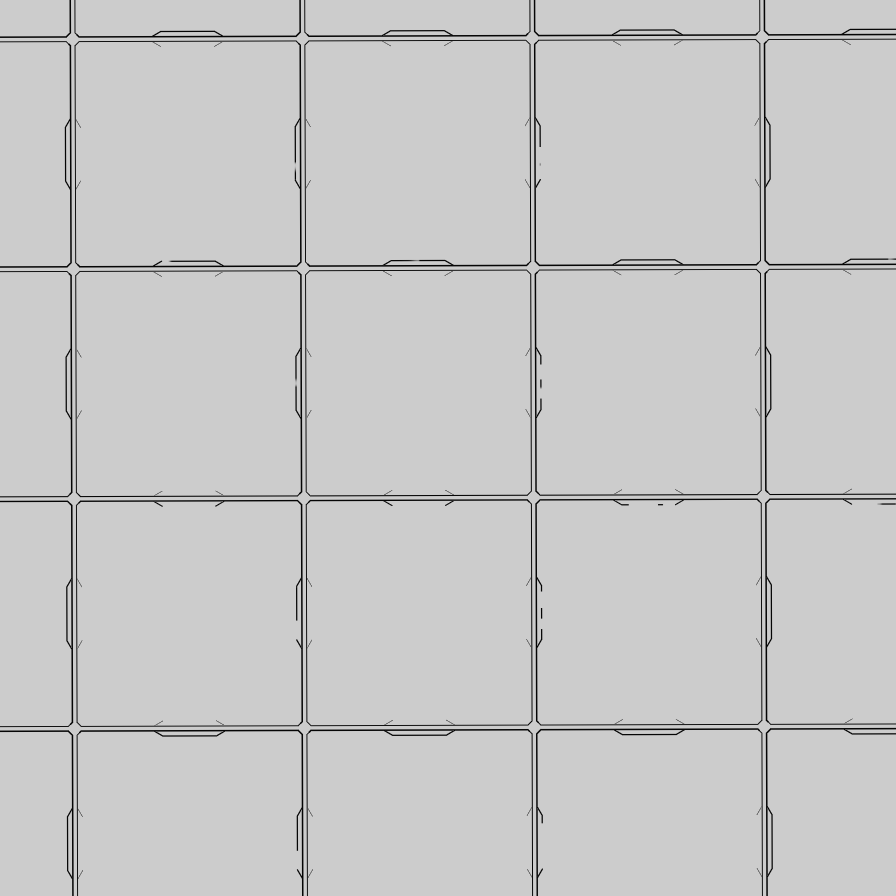
Write a Shadertoy shader that draws this pattern.

```glsl
const vec3  PANEL_COLOR = vec3(0.80);
const vec3  INK_COLOR   = vec3(0.02);
const float PITCH       = 0.2565;                 // panel spacing
const vec2  GRID_ORIGIN = vec2(-0.161, -0.0556);  // one joint, from the centre
const float TILT        = 0.003;                  // grid rotation in radians
const float HALF_GAP    = 0.0026;
const float CORNER_CUT  = 0.0098;
const float THIN_LINE   = 0.00105;                // edge facing the centre
const float THICK_LINE  = 0.0017;                 // edge facing outward
const float TAB_BASE    = 0.0400;                 // half lengths of the tab
const float TAB_TOP     = 0.0300;
const float TAB_HEIGHT  = 0.0084;
const float TAB_LINE    = 0.0014;
const float FAINT_LINE  = 0.0005;
const float DASH_SIZE   = 0.013;
const float INTACT_AT   = 0.25;                   // distance where tabs are whole

float hash(vec2 p) {
    vec3 q = fract(vec3(p.xyx) * 0.1031);
    q += dot(q, q.yzx + 33.33);
    return fract((q.x + q.y) * q.z);
}

float noise(float x, float seed) {
    float i = floor(x);
    float f = smoothstep(0.0, 1.0, x - i);
    return mix(hash(vec2(i, seed)), hash(vec2(i + 1.0, seed)), f);
}

float segment(vec2 p, vec2 a, vec2 b) {
    vec2 pa = p - a, ba = b - a;
    return length(pa - ba * clamp(dot(pa, ba) / dot(ba, ba), 0.0, 1.0));
}

// Share of a pixel covered by a line, also for lines thinner than a pixel
float stroke(float dist, float width, float pixel) {
    vec2 edges = (vec2(0.5, -0.5) * width - dist) / pixel + 0.5;
    edges = clamp(edges, 0.0, 1.0);
    return edges.x - edges.y;
}

// Raised tab beside a joint; its flat top breaks into dashes near the centre
float tab(float across, float along, float outward, float seed, float pixel) {
    vec2 p = vec2(abs(along), abs(across));
    vec2 shoulder = vec2(TAB_TOP, TAB_HEIGHT);

    float slant = segment(p, vec2(TAB_BASE, HALF_GAP), shoulder);
    float slantWidth = mix(FAINT_LINE, TAB_LINE, smoothstep(-0.05, 0.10, outward));
    float ink = stroke(slant, slantWidth, pixel);

    float top = segment(p, vec2(0.0, TAB_HEIGHT), shoulder);
    float wear = noise(along / DASH_SIZE + 20.0, seed);
    float kept = smoothstep(-0.04, 0.04, outward / INTACT_AT - wear);
    return max(ink, kept * stroke(top, TAB_LINE, pixel));
}

void mainImage(out vec4 fragColor, in vec2 fragCoord) {
    float pixel = 1.0 / iResolution.y;
    vec2 p = (fragCoord - 0.5 * iResolution.xy) * pixel;
    float c = cos(TILT), s = sin(TILT);
    p = vec2(c * p.x + s * p.y, c * p.y - s * p.x);

    // Nearest joint and enclosing panel
    vec2 grid = (p - GRID_ORIGIN) / PITCH;
    vec2 joint = floor(grid + 0.5);
    vec2 cell = floor(grid);
    vec2 fromJoint = (grid - joint) * PITCH;
    vec2 fromMiddle = (fract(grid) - 0.5) * PITCH;
    vec2 outward = sign(fromJoint) * (GRID_ORIGIN + joint * PITCH);

    // Panel outline with cut corners
    vec2 a = abs(fromJoint);
    float corner = (a.x + a.y - CORNER_CUT) * 0.7071;
    float outline = min(min(a.x, a.y) - HALF_GAP, corner);
    float facing = a.x < a.y ? outward.x : outward.y;
    float width = mix(THIN_LINE, THICK_LINE, smoothstep(-0.15, 0.15, facing));
    float ink = stroke(abs(outline), width, pixel);

    // Tabs on upright and level joints
    float uprightSeed = dot(vec2(joint.x, cell.y), vec2(7.0, 13.0)) + 101.0;
    float levelSeed = dot(vec2(cell.x, joint.y), vec2(11.0, 5.0)) + 307.0;
    ink = max(ink, tab(fromJoint.x, fromMiddle.y, outward.x, uprightSeed, pixel));
    ink = max(ink, tab(fromJoint.y, fromMiddle.x, outward.y, levelSeed, pixel));

    fragColor = vec4(mix(PANEL_COLOR, INK_COLOR, ink), 1.0);
}
```
